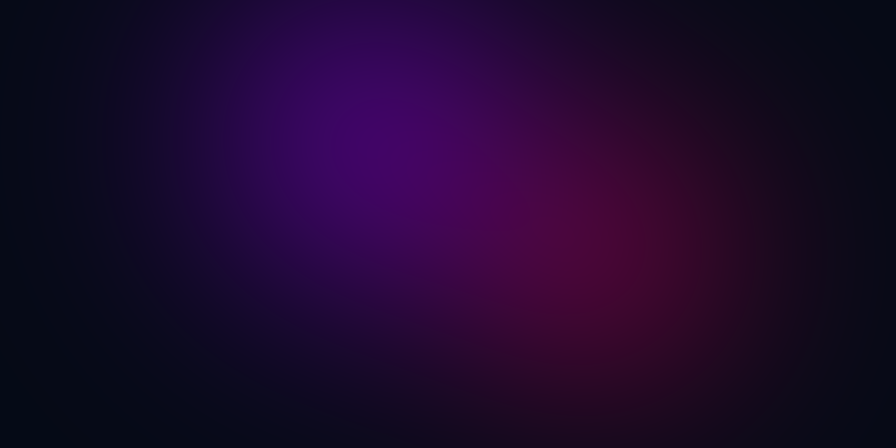
Give the GLSL for this background, as a Shadertoy shader.

```glsl
// Positions and widths are in units of the canvas height.
const vec3 BASE_COLOR = vec3(0.020, 0.040, 0.085);

const vec2 VIOLET_CENTER = vec2(0.81, 0.69);
const float VIOLET_WIDTH = 0.30;
const vec3 VIOLET_SHIFT = vec3(0.205, -0.018, 0.305);

const vec2 CRIMSON_CENTER = vec2(1.34, 0.43);
const float CRIMSON_WIDTH = 0.28;
const vec3 CRIMSON_SHIFT = vec3(0.230, -0.014, 0.085);

const float DESIGN_ASPECT = 2.0;

// Soft round falloff: 1 at the center, fading to 0
float glow(vec2 point, vec2 center, float width) {
    vec2 offset = (point - center) / width;
    return exp(-0.5 * dot(offset, offset));
}

void mainImage(out vec4 fragColor, in vec2 fragCoord) {
    vec2 point = fragCoord / iResolution.xy * vec2(DESIGN_ASPECT, 1.0);

    // Two overlapping lights tint the dark base
    vec3 color = BASE_COLOR;
    color += VIOLET_SHIFT * glow(point, VIOLET_CENTER, VIOLET_WIDTH);
    color += CRIMSON_SHIFT * glow(point, CRIMSON_CENTER, CRIMSON_WIDTH);

    fragColor = vec4(clamp(color, 0.0, 1.0), 1.0);
}
```
